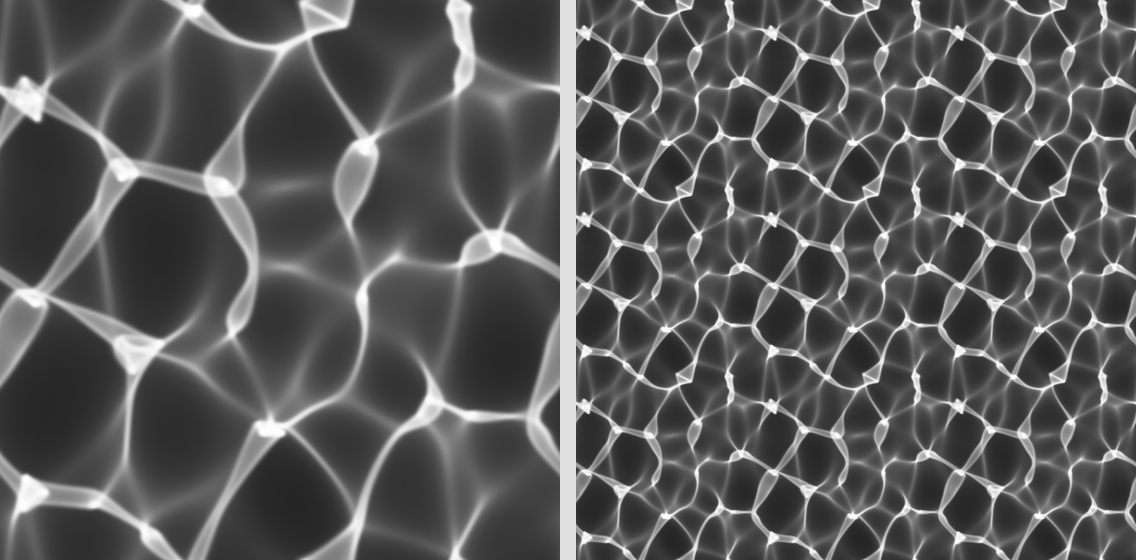
Left: one tile. Right: repeated 3 by 3.
Reproduce this texture procedurally as a Shadertoy shader.

```glsl
const float TAU = 6.2831853;
const float GRID = 80.0;   // light beams per canvas side
const int REACH = 9;       // beams searched on each side of a point
const float BLUR = 0.0032; // softness of the focused light

// Adds four plane waves with whole-number frequencies, so the surface tiles.
// bend: surface slope; curve: its derivatives (xx, xy, yy).
void addWaves(vec2 p, vec4 kx, vec4 ky, vec4 phase, float strength,
              inout vec2 bend, inout vec3 curve) {
    vec4 angle = TAU * (kx * p.x + ky * p.y + phase);
    vec4 weight = strength / (kx * kx + ky * ky);
    vec4 slope = weight * sin(angle) / TAU;
    vec4 bow = weight * cos(angle);
    bend += vec2(dot(kx, slope), dot(ky, slope));
    curve += vec3(dot(kx * kx, bow), dot(kx * ky, bow), dot(ky * ky, bow));
}

// Rippled refracting surface: broad, medium and fine waves
void surface(vec2 p, out vec2 bend, out vec3 curve) {
    bend = vec2(0.0);
    curve = vec3(0.0);
    addWaves(p, vec4(4, 3, 5, 2), vec4(-2, -3, 0, 3),
             vec4(0.13, 0.71, 0.38, 0.92), 0.60, bend, curve);
    addWaves(p, vec4(5, 4, 1, 1), vec4(-3, 1, -4, 3),
             vec4(0.57, 0.24, 0.83, 0.06), 0.55, bend, curve);
    addWaves(p, vec4(8, 7, 4, 10), vec4(-3, -6, 6, 1),
             vec4(0.45, 0.97, 0.31, 0.66), 0.42, bend, curve);
}

// Light that one beam drops at an offset from its landing point:
// a Gaussian spot stretched by the local curvature
float beamLight(vec2 offset, vec3 curve, float size, float blur) {
    vec3 j = curve + vec3(1.0, 0.0, 1.0);
    float s2 = size * size;
    float b2 = blur * blur;
    float xx = s2 * (j.x * j.x + j.y * j.y) + b2;
    float yy = s2 * (j.z * j.z + j.y * j.y) + b2;
    float xy = s2 * j.y * (j.x + j.z);
    float det = xx * yy - xy * xy;
    float dist2 = (yy * offset.x * offset.x - 2.0 * xy * offset.x * offset.y
                   + xx * offset.y * offset.y) / det;
    return exp(-0.5 * dist2) / (TAU * sqrt(det));
}

// Gathers all bent beams that land near a point; the mean is one
float caustics(vec2 p, float grid, float blur) {
    vec2 home = floor(p * grid) + 0.5;
    float light = 0.0;
    for (int y = -REACH; y <= REACH; y++) {
        for (int x = -REACH; x <= REACH; x++) {
            vec2 source = (home + vec2(x, y)) / grid;
            vec2 bend;
            vec3 curve;
            surface(source, bend, curve);
            light += beamLight(p - source - bend, curve, 0.6 / grid, blur);
        }
    }
    return light / (grid * grid);
}

// Film-like response with a soft shoulder at the highlights
float expose(float light, float gain) {
    float v = gain * sqrt(light);
    return v * pow(1.0 + pow(v, 6.0), -1.0 / 6.0);
}

void mainImage(out vec4 fragColor, in vec2 fragCoord) {
    vec2 uv = fragCoord / iResolution.xy;
    float light = caustics(uv, GRID, BLUR);
    fragColor = vec4(vec3(expose(light, 0.41)), 1.0);
}
```
